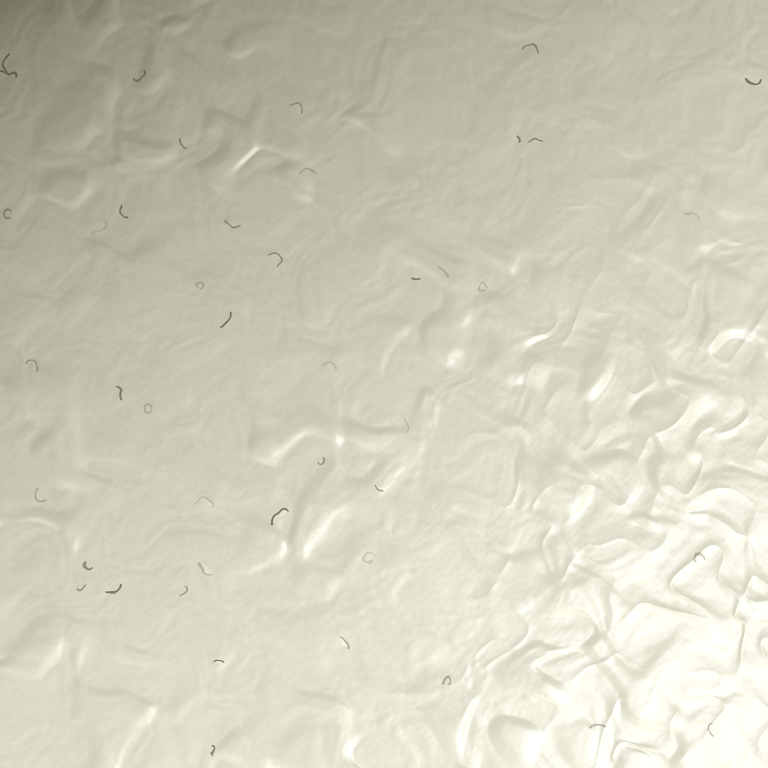
A WebGL 2 fragment shader for this texture:

```glsl
#version 300 es
precision highp float;
// Glossy cream wall paint, lumpy and patchy, lit from the lower right.
// A noise height field is shaded by its slope, with a mirrored hot spot
// in the corner and a scatter of thin hairs stuck in the paint.

uniform vec2 u_resolution;
out vec4 fragColor;

float hash(vec2 p) {
    return fract(sin(dot(p, vec2(127.1, 311.7))) * 43758.5453);
}

float noise(vec2 p) {
    vec2 i = floor(p), f = fract(p);
    f = f * f * f * (f * (f * 6.0 - 15.0) + 10.0);
    return mix(mix(hash(i), hash(i + vec2(1, 0)), f.x),
               mix(hash(i + vec2(0, 1)), hash(i + vec2(1, 1)), f.x), f.y);
}

mat2 rotation(float a) {
    return mat2(cos(a), sin(a), -sin(a), cos(a));
}

// Paint thickness: raised lumps in patches, wrinkles to the right, fine stipple
float paintHeight(vec2 p) {
    vec2 warp = vec2(noise(p * 17.0 + 3.0), noise(p * 17.0 + 41.0)) - 0.5;
    vec2 q = rotation(0.6) * (p + 0.045 * warp);
    float patches = 0.25 + 0.75 * smoothstep(0.3, 0.7, noise(p * 5.0 + 9.0));
    float lumps = smoothstep(0.42, 0.9, noise(q * vec2(20.0, 27.0)));
    float dents = noise(q * 44.0 + 70.0);
    float wrinkles = 1.0 - abs(2.0 * noise(q * 25.0 + 20.0) - 1.0);
    float wrinkled = smoothstep(0.45, 1.0, p.x) * smoothstep(1.0, 0.2, p.y);
    float h = patches * (0.026 * lumps + 0.007 * dents);
    h += 0.014 * wrinkled * wrinkles * wrinkles;
    h += 0.010 * noise(p * 11.0 + 55.0);
    return h + 0.0028 * noise(q * 85.0) + 0.0008 * noise(p * 190.0);
}

// Distance to an arc of the given radius and half opening angle
float arcDistance(vec2 p, float radius, float opening) {
    p.x = abs(p.x);
    vec2 tip = vec2(sin(opening), cos(opening));
    return tip.y * p.x > tip.x * p.y ? length(p - tip * radius)
                                     : abs(length(p) - radius);
}

// x: dark hair coverage, y: bright paint edge beside it
vec2 hairs(vec2 p, float pixel) {
    vec2 cover = vec2(0.0);
    vec2 wiggle = 0.006 * (vec2(noise(p * 95.0), noise(p * 95.0 + 31.0)) - 0.5);
    for (int i = 0; i < 44; i++) {
        vec2 id = vec2(float(i), 7.3);
        vec2 center = vec2(hash(id), hash(id + 11.0));
        vec2 q = rotation(6.283 * hash(id + 23.0)) * (p + wiggle - center);
        float radius = mix(0.004, 0.017, hash(id + 37.0));
        float opening = min(mix(0.005, 0.015, hash(id + 51.0)) / radius, 2.7);
        float strength = mix(0.2, 0.9, pow(hash(id + 67.0), 1.5));
        float d = arcDistance(q, radius, opening);
        float line = 1.0 - smoothstep(0.0003, 0.0009 + pixel, d);
        float edge = arcDistance(q + 0.0025, radius, opening * 0.6);
        float shine = 1.0 - smoothstep(0.0, 0.003 + pixel, edge);
        cover = max(cover, vec2(line * strength,
                                shine * step(0.65, hash(id + 83.0))));
    }
    return cover;
}

void main() {
    vec2 p = gl_FragCoord.xy / u_resolution.y;
    float pixel = 1.0 / u_resolution.y;

    // Slope of the paint
    float e = 0.0015;
    vec2 slope = vec2(paintHeight(p + vec2(e, 0)) - paintHeight(p - vec2(e, 0)),
                      paintHeight(p + vec2(0, e)) - paintHeight(p - vec2(0, e))) / (2.0 * e);

    // Broad falloff from the lower right to the upper left
    float s = 0.36 * p.x + 0.64 * (1.0 - p.y);
    float tone = 0.535 + 0.78 * s - 0.4 * s * s - 0.08 * exp(-25.0 * s);

    // Diffuse relief, softened at steep slopes
    float lit = -dot(slope, vec2(0.6, -0.8));
    tone += 0.062 * lit / (1.0 + 0.6 * abs(lit));

    // Glossy reflection of the lamp
    vec2 miss = vec2(0.97, 0.04) - p + 0.3 * slope;
    float gloss = exp(-9.0 * dot(miss, miss));
    tone += 0.13 * gloss + 0.05 * smoothstep(0.7, 1.5, lit) * s;

    // Hairs and speckle
    vec2 hair = hairs(p, pixel);
    tone += 0.09 * hair.y * s;
    tone = mix(tone, 0.42 * tone + 0.06, hair.x);
    tone += 0.012 * (noise(p * 300.0) - 0.5);

    vec3 color = tone - vec3(0.0, 0.008, 0.083 - 0.02 * gloss);
    fragColor = vec4(clamp(color, 0.0, 1.0), 1.0);
}
```
